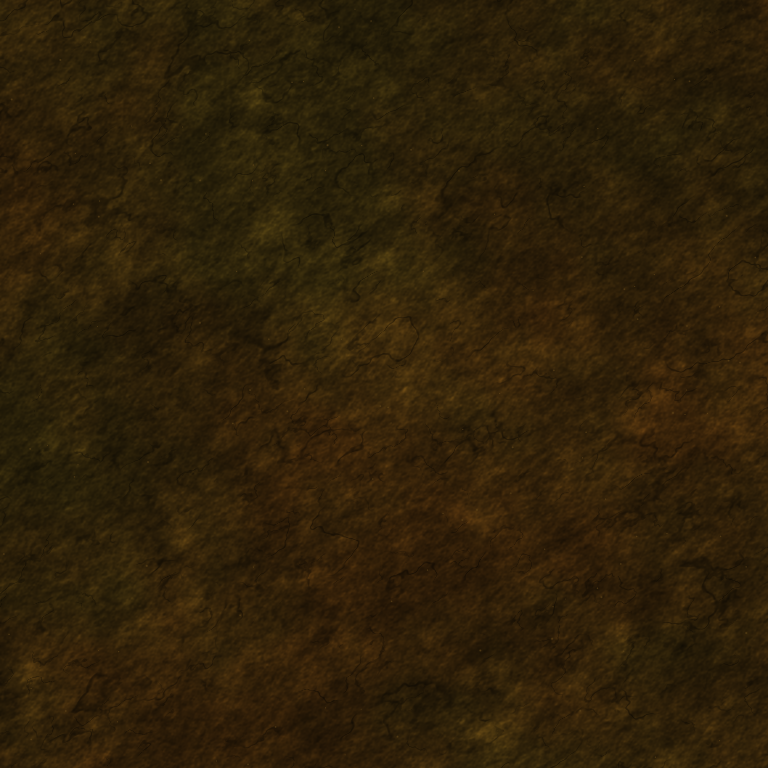
This texture is drawn by a WebGL 1 fragment shader. Its source:

```glsl
precision highp float;
// Dark, damp soil: layered value noise gives broad stains, clods and grain,
// a slanted, side-lit height field gives the rough relief, and thin broken
// contour lines of warped noise give the cracks. Sparse pale flecks lie on top.
uniform vec2 u_resolution;

const vec3 SOIL = vec3(0.192, 0.135, 0.037);
const vec3 OLIVE_TINT = vec3(0.93, 1.04, 1.05);
const vec3 RUSSET_TINT = vec3(1.09, 0.95, 0.92);
const vec3 FLECK = vec3(0.40, 0.29, 0.10);
const vec2 LIGHT_STEP = vec2(-0.0012, 0.0022);
const float STAIN_GAIN = 0.34;
const float MOTTLE_GAIN = 0.30;
const float CLOD_GAIN = 0.26;
const float RELIEF_GAIN = 0.75;
const float GRAIN_GAIN = 0.13;
const float STREAK_GAIN = 0.05;
const float CRACK_DEPTH = 0.42;
const float CLOD_CELLS = 24.0;
const float FLECK_CELLS = 44.0;
const float FLECK_SHARE = 0.07;

float hash(vec2 p) {
  vec3 q = fract(vec3(p.xyx) * 0.1031);
  q += dot(q, q.yzx + 33.33);
  return fract((q.x + q.y) * q.z);
}

vec2 hash2(vec2 p) {
  return vec2(hash(p), hash(p + 71.7));
}

// Smooth value noise from -1 to 1.
float noise(vec2 p) {
  vec2 i = floor(p);
  vec2 f = fract(p);
  f = f * f * (3.0 - 2.0 * f);
  float low = mix(hash(i), hash(i + vec2(1.0, 0.0)), f.x);
  float high = mix(hash(i + vec2(0.0, 1.0)), hash(i + 1.0), f.x);
  return 2.0 * mix(low, high, f.y) - 1.0;
}

float fbm(vec2 p) {
  float sum = 0.0;
  float gain = 0.5;
  for (int i = 0; i < 4; i++) {
    sum += gain * noise(p);
    p = mat2(1.6, 1.2, -1.2, 1.6) * p + 17.3;
    gain *= 0.55;
  }
  return sum;
}

// Turns to the slant of the surface and stretches along it.
vec2 slant(vec2 p) {
  return mat2(0.80, -0.60, 0.60, 0.80) * p * vec2(0.8, 1.2);
}

// Soft round clods, each of its own size and brightness.
float clods(vec2 p) {
  vec2 cell = floor(p);
  float sum = 0.0;
  for (int y = -1; y <= 1; y++) {
    for (int x = -1; x <= 1; x++) {
      vec2 id = cell + vec2(float(x), float(y));
      float strength = hash(id + 9.1);
      float radius = mix(0.45, 0.9, hash(id + 23.5));
      float d = length(p - id - hash2(id)) / radius;
      sum += strength * strength * smoothstep(1.0, 0.1, d);
    }
  }
  return sum;
}

// Thin contour lines, broken up by a patchy mask.
float cracks(vec2 p, float cells, float width) {
  vec2 q = slant(p) * cells;
  q += 0.9 * vec2(fbm(q * 0.9 + 3.1), fbm(q * 0.9 + 41.7));
  float line = smoothstep(width, 0.0, abs(noise(q)));
  return line * smoothstep(0.0, 0.55, noise(p * cells * 0.8 + 57.0));
}

// Tiny flecks in a few random cells.
float flecks(vec2 p) {
  vec2 id = floor(p);
  vec2 centre = 0.2 + 0.6 * hash2(id + 5.3);
  float radius = mix(0.05, 0.10, hash(id + 31.9));
  float present = step(1.0 - FLECK_SHARE, hash(id + 83.2));
  return present * smoothstep(radius, 0.0, length(fract(p) - centre));
}

void main() {
  vec2 p = gl_FragCoord.xy / u_resolution.y;

  // Broad light and dark stains, mottling and faint upright streaks.
  float tone = STAIN_GAIN * fbm(p * 3.0 + 6.4);
  tone += MOTTLE_GAIN * fbm(p * 20.0 + 12.0);
  tone += CLOD_GAIN * (clods(p * CLOD_CELLS) - 0.4);
  tone += STREAK_GAIN * noise(p * vec2(26.0, 2.5));

  // Rough relief, lit from the upper left.
  vec2 lit = p + LIGHT_STEP;
  tone += RELIEF_GAIN * (fbm(slant(p) * 48.0) - fbm(slant(lit) * 48.0));

  // Fine grain.
  tone += GRAIN_GAIN * (noise(slant(p) * 150.0) + noise(p * 290.0 + 8.0));

  // Cracks in two sizes.
  float crack = max(cracks(p, 24.0, 0.11), 0.8 * cracks(p + 4.7, 46.0, 0.16));
  tone -= CRACK_DEPTH * crack;

  // Colour drifts between olive and russet, redder toward the bottom.
  float warmth = 0.62 - 0.35 * p.y + 0.9 * fbm(p * 2.6 + 31.0) + 0.3 * fbm(p * 14.0 + 2.0);
  vec3 tint = mix(OLIVE_TINT, RUSSET_TINT, clamp(warmth, 0.0, 1.0));
  vec3 colour = SOIL * tint * exp(tone);
  colour = mix(colour, FLECK, 0.6 * flecks(p * FLECK_CELLS));
  gl_FragColor = vec4(colour, 1.0);
}
```
